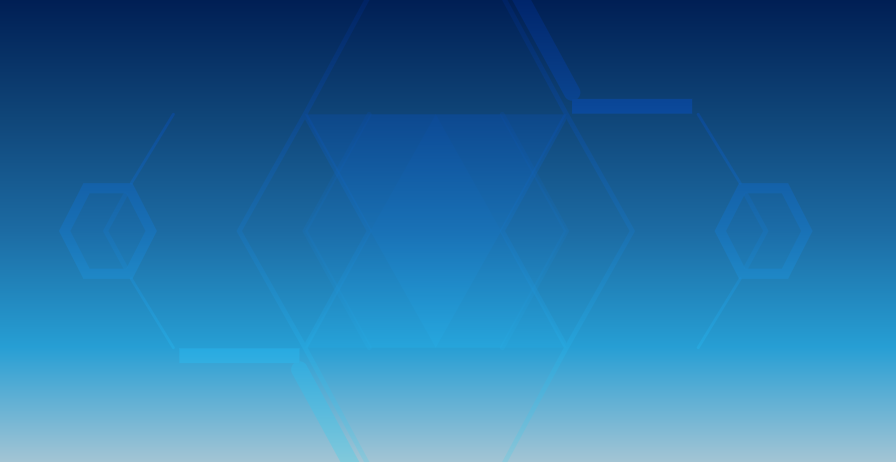
Write a Shadertoy shader that draws this background.

```glsl
// Draws a night-to-dawn blue gradient overlaid with translucent hexagon linework.
#define AXIS_X -0.0265
#define LINE_HALF 0.0052
#define LINE_ALPHA 0.40
#define FILL_ALPHA 0.22
#define BAR_ALPHA 0.75
#define BIG_H 0.2525
#define SMALL_X 0.7096
#define RING_WIDTH 0.022

// Five colours at evenly spaced heights, t = 0 at the top
vec3 ramp(float t, vec3 a, vec3 b, vec3 c, vec3 d, vec3 e) {
    t = clamp(t, 0.0, 1.0) * 4.0;
    vec3 col = mix(a, b, clamp(t, 0.0, 1.0));
    col = mix(col, c, clamp(t - 1.0, 0.0, 1.0));
    col = mix(col, d, clamp(t - 2.0, 0.0, 1.0));
    return mix(col, e, clamp(t - 3.0, 0.0, 1.0));
}

float segmentDist(vec2 p, vec2 a, vec2 b) {
    vec2 ab = b - a;
    return length(p - a - ab * clamp(dot(p - a, ab) / dot(ab, ab), 0.0, 1.0));
}

// Flat-topped hexagon in a folded quadrant; half.x is the side vertex
float hexDist(vec2 q, vec2 halfSize) {
    vec2 n = normalize(vec2(halfSize.y, 0.5 * halfSize.x));
    return max(q.y - halfSize.y, dot(q - vec2(halfSize.x, 0.0), n));
}

// Triangle with its flat edge at the top of the big hexagon band
float triangleDist(vec2 p) {
    vec2 n = normalize(vec2(2.0 * BIG_H, -0.283));
    return max(p.y - BIG_H, dot(vec2(abs(p.x), p.y + BIG_H), n));
}

// Antialiased coverage of a signed distance
float cover(float d) {
    return clamp(0.5 - d * iResolution.y, 0.0, 1.0);
}

void mainImage(out vec4 fragColor, in vec2 fragCoord) {
    vec2 p = (fragCoord - 0.5 * iResolution.xy) / iResolution.y;
    p.x -= AXIS_X;
    vec2 q = abs(p);
    float depth = 0.5 - p.y;

    // Background and the brighter overlay tint
    vec3 col = ramp(depth, vec3(0.0, 0.12, 0.33), vec3(0.06, 0.27, 0.47),
        vec3(0.11, 0.42, 0.64), vec3(0.15, 0.62, 0.83), vec3(0.64, 0.77, 0.83));
    vec3 tint = ramp(depth, vec3(0.0, 0.16, 0.48), vec3(0.04, 0.30, 0.66),
        vec3(0.09, 0.46, 0.76), vec3(0.15, 0.68, 0.90), vec3(0.42, 0.80, 0.88));

    // Central translucent fills
    col = mix(col, tint, FILL_ALPHA * cover(hexDist(q, vec2(0.283, BIG_H))));
    col = mix(col, tint, 1.6 * FILL_ALPHA * cover(triangleDist(p)));
    col = mix(col, tint, FILL_ALPHA * cover(triangleDist(vec2(p.x, -p.y))));

    // Large lattice: outer edges, crossing edges, and rays to the borders
    vec2 node = vec2(0.283, BIG_H);
    float outline = segmentDist(q, vec2(0.4255, 0.0), node);
    outline = min(outline, segmentDist(q, node, vec2(0.144, 0.51)));
    outline = min(outline, segmentDist(q, node, vec2(0.144, 0.0)));
    col = mix(col, tint, LINE_ALPHA * cover(outline - LINE_HALF));
    float inner = segmentDist(q, vec2(0.283, 0.0), vec2(0.144, BIG_H));
    col = mix(col, tint, 0.6 * LINE_ALPHA * cover(inner - LINE_HALF));

    // Side hexagons with stems and chevrons
    float hex = hexDist(vec2(abs(q.x - SMALL_X), q.y), vec2(0.106, 0.1035));
    float ring = max(hex, -hex - RING_WIDTH);
    col = mix(col, tint, 0.15 * cover(hex));
    col = mix(col, tint, 0.55 * cover(ring));
    float stem = segmentDist(q, vec2(0.568, BIG_H), vec2(0.659, 0.1035));
    float chevron = segmentDist(q, vec2(0.7146, 0.0), vec2(0.672, 0.078));
    col = mix(col, tint, 1.4 * LINE_ALPHA * cover(stem - 0.6 * LINE_HALF));
    col = mix(col, tint, LINE_ALPHA * cover(chevron - LINE_HALF));

    // Thick bent bars, point-symmetric about the centre
    vec2 s = p.y < 0.0 ? -p : p;
    vec2 box = abs(s - vec2(0.425, 0.270)) - vec2(0.130, 0.016);
    float bar = max(box.x, box.y);
    float arm = segmentDist(s, vec2(0.295, 0.300), vec2(0.175, 0.520)) - 0.018;
    col = mix(col, tint, BAR_ALPHA * cover(bar));
    col = mix(col, tint, 0.8 * BAR_ALPHA * cover(max(arm, -bar)));

    fragColor = vec4(col, 1.0);
}
```
